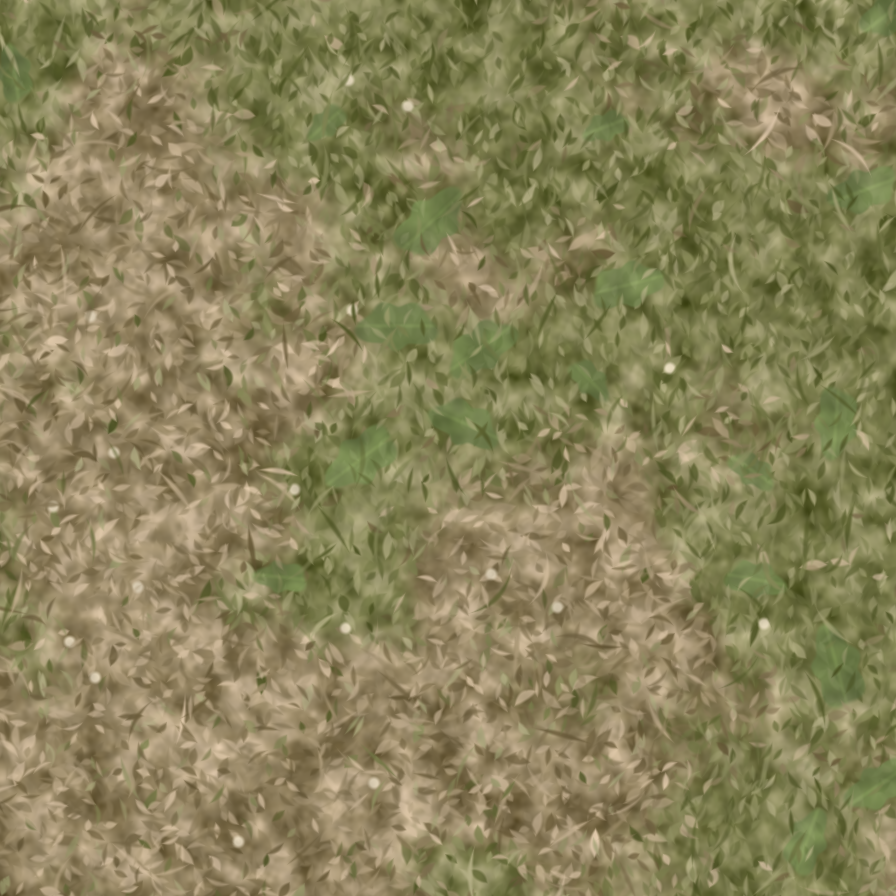
Write a three.js fragment shader that draws this texture.

```glsl
// Dry, trampled lawn: straw litter and bare earth broken by patches of grass.
// Noise gives the soil and the green patches; layers of jittered grid cells
// scatter flakes, bent blades, lobed leaves and pale pebbles over it.

varying vec2 vUv;

const vec3 EARTH = vec3(0.48, 0.42, 0.29);
const vec3 STRAW = vec3(0.61, 0.545, 0.415);
const vec3 PALE = vec3(0.77, 0.69, 0.57);
const vec3 MOSS = vec3(0.37, 0.39, 0.20);
const vec3 GRASS = vec3(0.50, 0.51, 0.32);
const vec3 DRY_GRASS = vec3(0.63, 0.62, 0.45);
const vec3 LEAF = vec3(0.43, 0.51, 0.30);
const vec3 PEBBLE = vec3(0.90, 0.85, 0.75);

const float PATCH_SCALE = 5.5;   // green patches across the canvas
const float SOIL_SCALE = 38.0;   // soil grains across the canvas
const float LEAF_CELLS = 9.0;
const float PEBBLE_CELLS = 15.0;
const float SOFTNESS = 0.0021;   // edge blur in canvas units
const float TAU = 6.2832;

float hash(vec2 p) {
  return fract(sin(dot(p, vec2(127.1, 311.7))) * 43758.5453);
}

vec2 hash2(vec2 p) {
  return vec2(hash(p), hash(p + 57.3));
}

float noise(vec2 p) {
  vec2 i = floor(p), f = fract(p);
  f = f * f * (3.0 - 2.0 * f);
  return mix(mix(hash(i), hash(i + vec2(1.0, 0.0)), f.x),
             mix(hash(i + vec2(0.0, 1.0)), hash(i + 1.0), f.x), f.y);
}

float fbm(vec2 p) {
  float sum = 0.0, gain = 0.53;
  for (int i = 0; i < 3; i++) {
    sum += gain * noise(p);
    p = mat2(1.6, 1.2, -1.2, 1.6) * p + 7.7;
    gain *= 0.55;
  }
  return sum;
}

vec2 rotate(vec2 p, float a) {
  float c = cos(a), s = sin(a);
  return vec2(c * p.x + s * p.y, c * p.y - s * p.x);
}

// Three-stop ramp; tones outside 0..1 run on into shadow or glare
vec3 ramp(vec3 low, vec3 mid, vec3 high, float t) {
  return mix(mix(low, mid, min(2.0 * t, 1.0)), high, max(2.0 * t - 1.0, 0.0));
}

vec3 groundColour(float green, float t) {
  return mix(ramp(EARTH, STRAW, PALE, t), ramp(MOSS, GRASS, DRY_GRASS, t), green);
}

// Share of living grass, richer along the top and right sides
float greenness(vec2 p) {
  float bias = 0.20 * smoothstep(0.78, 1.0, p.y) + 0.17 * smoothstep(0.65, 1.0, p.x);
  return smoothstep(0.40, 0.70, fbm(p * PATCH_SCALE + 3.1) + bias);
}

// One layer of tapered, bent strokes; shape = half length, half width in cells
vec3 strokes(vec3 colour, vec2 uv, float cells, vec2 shape, float density, float seed) {
  vec2 base = floor(uv * cells);
  for (int k = 0; k < 9; k++) {
    vec2 id = base + vec2(mod(float(k), 3.0), floor(float(k) / 3.0)) - 1.0;
    vec2 key = id + seed;
    if (hash(key + 5.2) > density) continue;
    vec2 centre = id + hash2(key);
    float green = step(hash(key + 11.9), 0.10 + 0.85 * greenness(centre / cells));
    float upright = TAU * 0.25 + (hash(key + 23.4) - 0.5) * 1.9;
    float angle = mix(hash(key + 31.7) * TAU, upright, green);
    vec2 q = rotate(uv * cells - centre, angle);
    q.y += (hash(key + 41.3) - 0.5) * 0.9 * q.x * q.x;
    vec2 size = shape * (0.6 + 0.4 * hash2(key + 71.1));
    float along = q.x / size.x;
    float edge = abs(q.y) - size.y * (1.0 - along * along);
    float blur = SOFTNESS * cells;
    float cover = 1.0 - smoothstep(-blur, blur, edge);
    vec3 tint = groundColour(green, hash(key + 83.6) * 1.7 - 0.38);
    colour = mix(colour, tint, cover * (0.45 + 0.45 * hash(key + 97.2)));
  }
  return colour;
}

// Broad lobed leaves in the green patches, and rare bright pebbles
vec3 leavesAndPebbles(vec3 colour, vec2 uv) {
  for (int k = 0; k < 9; k++) {
    vec2 step3 = vec2(mod(float(k), 3.0), floor(float(k) / 3.0)) - 1.0;
    vec2 id = floor(uv * LEAF_CELLS) + step3;
    vec2 centre = id + hash2(id + 13.0);
    float present = step(0.62, hash(id + 29.0)) * step(0.45, greenness(centre / LEAF_CELLS));
    vec2 q = rotate(uv * LEAF_CELLS - centre, hash(id + 37.0) * TAU);
    float lobes = 1.0 + 0.13 * sin(5.0 * atan(q.y, q.x) + 6.0 * hash(id));
    float edge = length(q * vec2(1.0, 1.8)) - (0.22 + 0.20 * hash(id + 43.0)) * lobes;
    float cover = present * (1.0 - smoothstep(-0.035, 0.035, edge));
    float rib = 1.0 - smoothstep(0.0, 0.035, abs(q.y));
    float shade = 0.80 + 0.38 * noise(uv * 45.0) + 0.12 * rib;
    colour = mix(colour, LEAF * shade, 0.72 * cover);

    id = floor(uv * PEBBLE_CELLS) + step3;
    float reach = length(uv * PEBBLE_CELLS - id - hash2(id + 61.0));
    float stone = 1.0 - smoothstep(0.05, 0.13, reach);
    colour = mix(colour, PEBBLE, 0.85 * stone * step(0.91, hash(id + 67.0)));
  }
  return colour;
}

void main() {
  float soil = fbm(vUv * SOIL_SCALE);
  vec3 colour = groundColour(greenness(vUv) * 0.9, 0.40 + (soil - 0.5) * 2.2);
  colour = strokes(colour, vUv, 40.0, vec2(0.65, 0.24), 0.75, 3.0);
  colour = strokes(colour, vUv, 62.0, vec2(0.62, 0.24), 0.80, 101.0);
  colour = leavesAndPebbles(colour, vUv);
  colour = strokes(colour, vUv, 24.0, vec2(0.70, 0.075), 0.45, 211.0);
  colour = strokes(colour, vUv, 50.0, vec2(0.65, 0.15), 0.50, 307.0);
  colour *= 0.93 + 0.14 * noise(vUv * 90.0);
  gl_FragColor = vec4(colour, 1.0);
}
```
